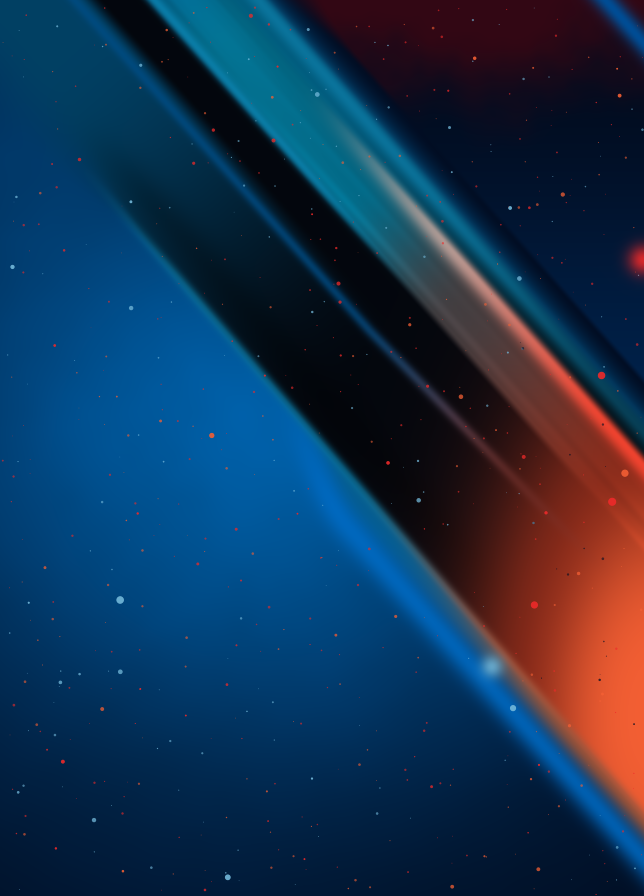
A Shadertoy shader for this background:

```glsl
// Diagonal glass beams crossing a deep blue star field, heated to orange at right.
// Every beam is a soft profile in rotated coordinates: s runs along, t across.
// Hashed grids scatter the stars; value noise adds haze and fine streaks.

const vec2 ALONG  = vec2(0.666, 0.746);   // beam direction, y pointing down
const vec2 ACROSS = vec2(0.746, -0.666);
const float GAP_T = 0.064, BAND_T = 0.125, STREAK_T = 0.190;
const float RIM_T = 0.215, HALO_T = 0.253, CORNER_T = 0.504;
const vec2 BLUE_CENTER = vec2(0.29, 0.51), EMBER_CENTER = vec2(0.74, 0.80);
const vec2 RED_GLOW = vec2(0.718, 0.290), PALE_GLOW = vec2(0.549, 0.744);

const vec3 NAVY   = vec3(0.006, 0.050, 0.135);
const vec3 BLUE   = vec3(0.000, 0.345, 0.610);
const vec3 AZURE  = vec3(0.000, 0.420, 0.770);
const vec3 DEEP   = vec3(0.005, 0.250, 0.390);
const vec3 TEAL   = vec3(0.010, 0.430, 0.550);
const vec3 CYAN   = vec3(0.050, 0.520, 0.700);
const vec3 BLACK  = vec3(0.012, 0.025, 0.050);
const vec3 RUST   = vec3(0.530, 0.165, 0.100);
const vec3 ORANGE = vec3(0.950, 0.370, 0.200);
const vec3 RED    = vec3(0.930, 0.160, 0.160);
const vec3 PALE   = vec3(0.450, 0.720, 0.850);
const vec3 SMOKE  = vec3(0.270, 0.250, 0.260);

float hash(vec2 p) {
    vec3 q = fract(vec3(p.xyx) * 0.1031);
    q += dot(q, q.yzx + 33.33);
    return fract((q.x + q.y) * q.z);
}

float noise(vec2 p) {
    vec2 i = floor(p), f = fract(p);
    f = f * f * (3.0 - 2.0 * f);
    return mix(mix(hash(i), hash(i + vec2(1, 0)), f.x),
               mix(hash(i + vec2(0, 1)), hash(i + vec2(1, 1)), f.x), f.y);
}

float haze(vec2 p) {
    float sum = 0.0, gain = 0.5;
    for (int i = 0; i < 4; i++) {
        sum += gain * noise(p);
        p = p * 2.03 + 7.1;
        gain *= 0.5;
    }
    return sum;
}

float bell(float x, float width) {
    x /= width;
    return exp(-x * x);
}

// Soft-edged interval from a to b
float strip(float t, float a, float b, float soft) {
    return smoothstep(a - soft, a + soft, t) * (1.0 - smoothstep(b - soft, b + soft, t));
}

vec3 sky(vec2 p, float t) {
    vec2 d = (p - BLUE_CENTER) / vec2(0.38, 0.36);
    vec3 left = mix(NAVY, BLUE, exp(-dot(d, d)));
    left += vec3(0.0, 0.16, 0.25) * exp(-5.0 * length(p * vec2(1.0, 0.7)));
    left *= 0.9 + 0.22 * haze(p * 5.0);
    vec3 right = mix(NAVY * 0.85, vec3(0.0, 0.13, 0.29), smoothstep(0.05, 0.48, p.y));
    float cloud = smoothstep(0.16, 0.0, p.y + 0.16 * (haze(p * 9.0) - 0.5));
    right = mix(right, vec3(0.23, 0.025, 0.07), 0.85 * cloud);
    right = mix(right, vec3(0.0, 0.30, 0.58), bell(t - CORNER_T, 0.012));
    return mix(left, right, smoothstep(0.10, 0.22, t));
}

vec3 beams(vec3 col, vec2 p, float s, float t) {
    float grain = 0.88 + 0.24 * noise(vec2(t * 130.0, s * 2.0));
    float edge = -0.057 - 0.016 * (s - 0.3);
    vec2 d = (p - EMBER_CENTER) / vec2(0.20, 0.36);
    float heat = exp(-dot(d, d));
    vec3 ember = mix(RUST, ORANGE, smoothstep(0.5, 1.0, heat));

    // Lower wedge and its bent blue rim
    float rim = -0.102 + 0.036 * smoothstep(0.70, 0.53, s);
    vec3 wedge = mix(vec3(0.02, 0.36, 0.56), vec3(0.55, 0.29, 0.19), smoothstep(0.72, 1.08, s));
    float shown = smoothstep(0.52, 0.68, s);
    col = mix(col, wedge, shown * smoothstep(rim, rim + 0.028, t) * step(t, 0.0));
    col = mix(col, AZURE, 0.85 * shown * bell(t - rim, 0.017));

    // Main body, dark gap and heat
    float soft = mix(0.045, 0.004, smoothstep(0.10, 0.32, s));
    float body = strip(t, edge, HALO_T, soft);
    vec3 inside = mix(DEEP, BLACK, smoothstep(0.08, 0.60, s));
    inside *= 1.0 - 0.25 * bell(t + 0.025, 0.022) * smoothstep(0.15, 0.3, s);
    inside = mix(inside, BLACK, strip(t, GAP_T + 0.012, BAND_T, 0.010));
    inside = mix(inside, ember, smoothstep(0.0, 0.6, heat));

    // Upper glass band cooling from teal into smoke
    vec3 glass = mix(mix(vec3(0.0, 0.34, 0.54), TEAL, smoothstep(0.0, 0.22, s)), SMOKE, smoothstep(0.42, 0.60, s));
    glass = mix(glass, ember, smoothstep(0.58, 0.88, s)) * grain;
    vec3 shade = mix(vec3(0.0, 0.35, 0.48), vec3(0.01, 0.06, 0.09), smoothstep(0.3, 0.8, s));
    glass = mix(glass, shade, smoothstep(STREAK_T - 0.003, STREAK_T + 0.012, t));
    inside = mix(inside, glass, smoothstep(BAND_T - 0.005, BAND_T + 0.005, t));
    vec3 halo = mix(vec3(0.0, 0.20, 0.36), NAVY, smoothstep(RIM_T, HALO_T, t));
    inside = mix(inside, halo, smoothstep(RIM_T, RIM_T + 0.012, t));
    col = mix(col, inside, body);

    // Bright edges
    vec3 edgeColor = mix(CYAN * 0.85, vec3(0.65, 0.34, 0.24), smoothstep(0.65, 0.95, s));
    col = mix(col, edgeColor, 0.7 * smoothstep(0.18, 0.4, s) * bell(t - edge, 0.006));
    float crease = GAP_T - 0.002 + 0.045 * max(s - 0.55, 0.0);
    vec3 creaseColor = mix(vec3(0.0, 0.30, 0.52), vec3(0.50, 0.22, 0.20), smoothstep(0.5, 0.8, s));
    col = mix(col, creaseColor, 0.75 * smoothstep(0.95, 0.65, s) * bell(t - crease, 0.006));
    col = mix(col, CYAN, 0.7 * smoothstep(0.56, 0.35, s) * bell(t - BAND_T - 0.003, 0.006));
    col = mix(col, CYAN * 0.9, mix(0.85, 0.45, smoothstep(0.4, 0.85, s)) * bell(t - RIM_T, 0.010));
    vec3 hot = mix(vec3(0.75, 0.65, 0.62), vec3(0.98, 0.27, 0.19), smoothstep(0.5, 0.82, s));
    float u = t - STREAK_T;
    float streak = bell(u, u < 0.0 ? 0.012 : 0.006);
    return mix(col, hot, 0.9 * streak * smoothstep(0.29, 0.56, s));
}

vec3 stars(vec3 col, vec2 p, float pixel) {
    for (int i = 0; i < 3; i++) {
        float k = float(i), cells = 11.0 * exp2(k * 1.15);
        vec2 id = floor(p * cells) + 41.0 * k;
        float pick = hash(id + 3.7), size = hash(id + 19.3), tint = hash(id + 57.1);
        vec2 offset = 0.15 + 0.7 * vec2(hash(id + 5.2), hash(id + 83.4));
        float r = mix(0.0010, 0.0046, size * size) * exp2(-k * 0.8);
        float dist = length(fract(p * cells) - offset) / cells;
        vec3 cool = mix(PALE, NAVY, smoothstep(0.35, 0.5, col.r));
        vec3 color = tint < 0.45 ? RED : (tint < 0.72 ? ORANGE : cool);
        float disc = 1.0 - smoothstep(r - pixel * 0.6, r + pixel * 0.6, dist);
        col = mix(col, color, step(pick, 0.36 - 0.07 * k) * disc * (0.9 - 0.15 * k));
    }
    col = mix(col, RED, 0.9 * bell(length(p - RED_GLOW), 0.016));
    return mix(col, PALE, 0.8 * bell(length(p - PALE_GLOW), 0.012));
}

void mainImage(out vec4 fragColor, in vec2 fragCoord) {
    float pixel = 1.0 / iResolution.y;
    vec2 p = vec2(fragCoord.x, iResolution.y - fragCoord.y) * pixel;
    float s = dot(p, ALONG), t = dot(p, ACROSS);
    vec3 col = beams(sky(p, t), p, s, t);
    fragColor = vec4(stars(col, p, pixel), 1.0);
}
```
